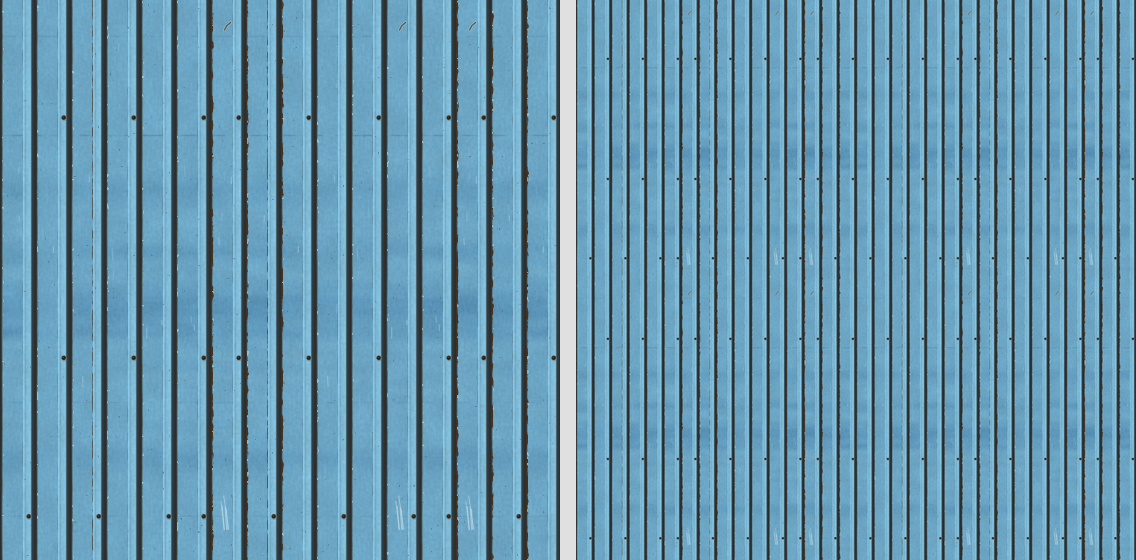
Left, the tile; right, the same tile 2 across and 2 down.
A WebGL 2 fragment shader for this texture:

```glsl
#version 300 es
precision highp float;
// Blue corrugated metal sheet: sixteen ribs with dark grooves, screws, rust and scratches.
uniform vec2 u_resolution;
out vec4 outColor;

const float RIBS = 16.0;
const float RIB_LEFT = 0.535, GROOVE_LEFT = 0.775, GROOVE_RIGHT = 0.94, SCREW_X = 0.70;
const vec3 PAN = vec3(0.425, 0.65, 0.77);
const vec3 STAIN = vec3(0.335, 0.56, 0.705);
const vec3 RIB = vec3(0.50, 0.73, 0.84);
const vec3 EDGE = vec3(0.35, 0.47, 0.51);
const vec3 GROOVE_COOL = vec3(0.19, 0.23, 0.26);
const vec3 GROOVE_DEEP = vec3(0.16, 0.18, 0.18);
const vec3 RUST = vec3(0.27, 0.19, 0.11);
const vec3 BARE = vec3(0.74, 0.86, 0.90);

float hash(vec2 p) {
  vec3 q = fract(vec3(p.xyx) * 0.1031);
  q += dot(q, q.yzx + 33.33);
  return fract((q.x + q.y) * q.z);
}

float corner(vec2 cell, vec2 offset, vec2 period) {
  float a = 6.2832 * hash(mod(cell, period) + 7.0);
  return dot(vec2(cos(a), sin(a)), offset);
}

// Gradient noise over the canvas; whole frequencies make it wrap.
float noise(vec2 uv, vec2 freq) {
  vec2 p = uv * freq, i = floor(p), f = fract(p);
  vec2 s = f * f * f * (f * (f * 6.0 - 15.0) + 10.0), e = vec2(1, 0);
  return mix(mix(corner(i, f, freq), corner(i + e, f - e, freq), s.x),
             mix(corner(i + e.yx, f - e.yx, freq), corner(i + 1.0, f - 1.0, freq), s.x), s.y);
}

float wrapDist(float a, float b) { return abs(fract(a - b + 0.5) - 0.5); }

float bump(float y, float center, float width) {
  float d = wrapDist(y, center) / width;
  return exp(-d * d);
}

float segment(vec2 p, vec2 a, vec2 b) {
  vec2 d = b - a;
  return length(p - a - d * clamp(dot(p - a, d) / dot(d, d), 0.0, 1.0));
}

float stroke(float dist, float radius, float aa) { return 1.0 - smoothstep(radius - aa, radius + aa, dist); }

float span(float x, float lo, float hi, float aa) {
  return smoothstep(lo - aa, lo + aa, x) * (1.0 - smoothstep(hi - aa, hi + aa, x));
}

// Screws follow a rhythm of four in every seven ribs.
float hasScrew(float rib) {
  float r = mod(rib, 7.0);
  return max(step(5.5, r), mod(r, 2.0));
}

vec3 panColor(vec2 uv, float rib) {
  float stain = 0.45 * bump(uv.y, 0.66, 0.022) + 0.45 * bump(uv.y, 0.55, 0.018)
              + 0.85 * bump(uv.y, 0.45, 0.035) + 0.5 * bump(uv.y, 0.405, 0.012) + 0.5 * bump(uv.y, 0.18, 0.022);
  stain += 0.35 * noise(uv, vec2(8, 48)) * (bump(uv.y, 0.45, 0.25) + 0.2) + 0.2 * noise(uv, vec2(16, 150)) * stain;
  stain *= rib == 1.0 ? 0.3 : mix(0.65, 1.0, hash(vec2(rib, 3.0)));
  vec3 color = mix(PAN, STAIN, clamp(stain, -0.2, 1.0));
  float seams = bump(uv.y, 0.758, 0.0016) + 0.5 * bump(uv.y, 0.935, 0.0015)
              + 0.4 * bump(uv.y, 0.281, 0.0015) + 0.4 * bump(uv.y, 0.078, 0.0015);
  return mix(color, STAIN * 0.85, 0.5 * seams * smoothstep(-0.3, 0.2, noise(uv, vec2(40, 8))));
}

vec3 ribColor(float x) {
  float highlight = bump(x, RIB_LEFT + 0.02, 0.018) + 0.6 * bump(x, GROOVE_LEFT - 0.035, 0.025);
  return RIB * (1.0 + 0.07 * highlight - 0.09 * bump(x, RIB_LEFT + 0.075, 0.022));
}

void main() {
  vec2 uv = gl_FragCoord.xy / u_resolution;
  float aa = 0.75 / u_resolution.x, aaCell = aa * RIBS;
  float cell = uv.x * RIBS - 0.12, rib = mod(floor(cell), RIBS), x = fract(cell);
  vec2 local = vec2(x / RIBS, uv.y);
  float family = mod(rib, 7.0);
  float bend = 0.012 * noise(uv, vec2(16, 6));

  // Flat pan, raised rib and shaded groove
  vec3 color = panColor(uv, rib);
  color = mix(color, ribColor(x), span(x, RIB_LEFT, GROOVE_LEFT, aaCell));
  color = mix(color, EDGE, 0.6 * span(x, RIB_LEFT - 0.022, RIB_LEFT, aaCell) * smoothstep(-0.2, 0.4, noise(uv, vec2(16, 40))));
  color *= 1.0 + 0.05 * noise(uv, vec2(24, 16)) + 0.05 * noise(uv, vec2(180)) + 0.04 * noise(uv, vec2(256, 64));
  color = mix(color, STAIN * 0.75, 0.6 * smoothstep(0.47, 0.6, noise(uv, vec2(190, 170))));
  vec3 groove = mix(GROOVE_COOL, GROOVE_DEEP, smoothstep(GROOVE_LEFT + 0.04, GROOVE_RIGHT - 0.05, x));
  color = mix(color, EDGE, span(x, GROOVE_LEFT - 0.012, GROOVE_RIGHT + 0.02 + bend, aaCell));
  color = mix(color, groove, span(x, GROOVE_LEFT + 0.01, GROOVE_RIGHT - 0.008 + bend, aaCell));

  // Rust and flaked paint along the groove's right lip
  float rusty = (family > 4.5 || family < 0.5) && rib > 1.0 ? 1.0 : 0.3;
  float flake = noise(uv, vec2(128, 56)) + 0.5 * noise(uv, vec2(256, 160));
  float reach = 0.015 + 0.06 * rusty * max(flake + 0.1, 0.0);
  float lip = span(x, GROOVE_RIGHT - 0.035, GROOVE_RIGHT + reach - 0.01 + bend, aaCell);
  color = mix(color, RUST, lip * rusty * smoothstep(-0.25, 0.2, flake));
  float chip = smoothstep(0.32, 0.42, noise(uv, vec2(200, 120)) + 0.2 * noise(uv, vec2(16, 9)));
  color = mix(color, BARE, 0.75 * chip * span(x, GROOVE_RIGHT, GROOVE_RIGHT + 0.045, aaCell));
  float rustLine = rib == 2.0 || rib == 7.0 ? 0.75 : 0.0;
  color = mix(color, RUST, rustLine * stroke(abs(x - RIB_LEFT + 0.01), 0.011, aaCell) * smoothstep(-0.3, 0.2, flake));

  // Short upright scratches, repeated every seven ribs
  for (int i = 0; i < 4; i++) {
    vec2 seed = vec2(family * 5.0 + 2.0, float(i) * 3.0 + 1.0);
    vec2 start = vec2(mix(0.003, 0.033, hash(seed)), mix(0.05, 0.92, hash(seed + 11.0)));
    vec2 end = start + vec2(0.002 * (hash(seed + 5.0) - 0.5), 0.006 + 0.014 * hash(seed + 23.0));
    color = mix(color, BARE, 0.5 * hash(seed + 31.0) * stroke(segment(local, start, end), 0.0009, aa));
  }

  // Damaged pans: a curled gouge above and a fan of scrapes below
  if (family == 6.0 || rib == 11.0) {
    vec2 bendPoint = vec2(0.0224, 0.954);
    float gouge = min(segment(local, vec2(0.0185, 0.9466), bendPoint), segment(local, bendPoint, vec2(0.029, 0.9596)));
    color = mix(color, BARE, 0.5 * stroke(gouge, 0.0024, aa));
    color = mix(color, RUST, 0.8 * stroke(gouge, 0.0011, aa));
    for (int i = 0; i < 5; i++) {
      float n = float(i), r = hash(vec2(n, 17.0));
      vec2 top = vec2(0.012 + 0.0025 * n, 0.085 + 0.03 * r);
      float scrape = segment(local, top, top + vec2(0.009 * r, -0.03 - 0.03 * r));
      color = mix(color, BARE, 0.7 * stroke(scrape, 0.0008, aa));
    }
  }

  // Screws in three rows, the lowest row shifted by one rib
  float rows[3] = float[3](0.790, 0.361, 0.078);
  for (int i = 0; i < 3; i++) {
    float present = hasScrew(rib + (i == 2 ? 1.0 : 0.0));
    vec2 d = local - vec2(SCREW_X / RIBS, rows[i]);
    color = mix(color, EDGE, 0.5 * present * stroke(length(d - vec2(0.001, -0.001)), 0.005, aa));
    color = mix(color, RUST * 0.65, present * stroke(length(d), 0.0038, aa));
    color = mix(color, RUST * 1.4, present * stroke(length(d + vec2(0.001, -0.001)), 0.0012, aa));
  }
  outColor = vec4(color, 1.0);
}
```
